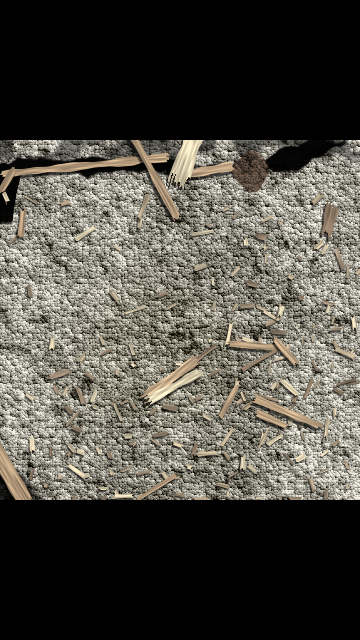
Write a Shadertoy shader that draws this texture.

```glsl
// Sunlit dry crumbly soil with straw chips and a dark crevice, framed by black bands.

const vec2 SUN = vec2(0.5, 0.85);
const vec3 CREAM = vec3(0.90, 0.85, 0.72);
const vec3 TAN = vec3(0.71, 0.61, 0.49);
const vec3 UMBER = vec3(0.56, 0.48, 0.40);

vec2 hash2(vec2 p) {
    vec3 h = fract(p.xyx * vec3(0.1031, 0.1030, 0.0973));
    h += dot(h, h.yzx + 33.33);
    return fract((h.xx + h.yz) * h.zy);
}

float noise(vec2 p) {
    vec2 i = floor(p), f = fract(p);
    f = f * f * (3.0 - 2.0 * f);
    return mix(mix(hash2(i).x, hash2(i + vec2(1, 0)).x, f.x),
               mix(hash2(i + vec2(0, 1)).x, hash2(i + vec2(1, 1)).x, f.x), f.y);
}

float fbm(vec2 p) {
    float sum = 0.0, amp = 0.5;
    for (int i = 0; i < 4; i++) {
        sum += amp * noise(p);
        p = mat2(1.6, 1.2, -1.2, 1.6) * p + 7.3;
        amp *= 0.5;
    }
    return sum;
}

// Rounded crumbs: each cell has its own tone, a lit side and a dark rim
float crumbs(vec2 p) {
    vec2 cell = floor(p), nearest = vec2(0), id = vec2(0);
    float best = 9.0;
    for (int y = -1; y <= 1; y++)
    for (int x = -1; x <= 1; x++) {
        vec2 c = cell + vec2(x, y);
        vec2 o = p - c - 0.1 - 0.8 * hash2(c);
        if (dot(o, o) < best) { best = dot(o, o); nearest = o; id = c; }
    }
    float tone = hash2(id + 41.0).y - 0.5;
    return 1.2 * dot(nearest, SUN) + 0.5 * tone + 0.08 - 0.45 * smoothstep(0.4, 0.8, sqrt(best));
}

// Signed distance to a splintered strip from a to b; grain returns its fibres
float strip(vec2 p, vec2 a, vec2 b, float w, out float grain) {
    vec2 axis = normalize(b - a), r = p - a;
    float len = length(b - a);
    float along = dot(r, axis), across = dot(r, vec2(-axis.y, axis.x));
    grain = noise(vec2(along * 22.0, across * 260.0) + a * 90.0);
    float ends = abs(along - 0.5 * len) - 0.5 * len + (grain - 0.4) * w * 2.0;
    float sides = abs(across) - w * (0.7 + 0.5 * noise(vec2(along * 30.0, a.x * 70.0)));
    return max(ends, sides);
}

void straw(inout vec3 col, vec2 p, vec2 a, vec2 b, float w, vec3 tint) {
    float grain;
    float shade = strip(p + SUN * min(w, 0.012), a, b, w, grain);
    col *= 1.0 - 0.65 * smoothstep(0.003, -0.003, shade);
    float d = strip(p, a, b, w, grain);
    vec3 fibre = tint * (0.72 + 0.5 * grain);
    col = mix(col, fibre, smoothstep(0.0018, -0.0018, d));
}

// Small chips scattered over a jittered grid, denser towards the lower right
void scatterChips(inout vec3 col, vec2 p, float size, float seed) {
    vec2 cell = floor(p / size);
    for (int y = -1; y <= 1; y++)
    for (int x = -1; x <= 1; x++) {
        vec2 c = cell + vec2(x, y);
        vec2 kind = hash2(c + seed), shape = hash2(c + seed + 19.0);
        vec2 mid = (c + hash2(c + seed + 57.0)) * size;
        float chance = mix(0.12, 0.5, smoothstep(0.1, 0.8, mid.x + 0.4 - mid.y));
        if (kind.x > chance || mid.y > 0.86) continue;
        float turn = 6.2832 * shape.x;
        vec2 reach = vec2(cos(turn), sin(turn)) * size * mix(0.15, 0.42, shape.y);
        vec3 tint = mix(UMBER, CREAM, kind.y);
        straw(col, p, mid - reach, mid + reach, mix(0.003, 0.007, fract(kind.y * 7.0)), tint);
    }
}

void mainImage(out vec4 fragColor, in vec2 fragCoord) {
    vec2 p = (fragCoord - 0.5 * iResolution.xy) / iResolution.x;
    vec2 q = p + 0.5;

    // Soil: clumps lit from the side, two sizes of crumbs, broad light patches
    float clump = fbm(q * 20.0) - fbm(q * 20.0 + SUN * 0.28);
    float fine = fbm(q * 55.0 + 9.0) - fbm(q * 55.0 + 9.0 + SUN * 0.35);
    float pale = smoothstep(0.5, 0.0, q.x) * 0.05 + smoothstep(0.6, 1.0, q.x) * 0.10;
    float middle = exp(-9.0 * dot(q - vec2(0.45, 0.4), q - vec2(0.45, 0.4)));
    float lum = 0.55 + pale - 0.05 * middle + 0.35 * (fbm(q * 6.0) - 0.47);
    lum += mix(0.75, 0.4, middle) * clump + 0.4 * fine;
    lum += 0.27 * crumbs(q * 65.0) + 0.30 * crumbs(q * 145.0);
    lum -= 0.3 * smoothstep(0.60, 0.75, fbm(q * 24.0 + 31.0));
    lum = clamp(lum, 0.03, 0.95);
    vec3 col = max(vec3(lum) + vec3(0.01, 0.0, -0.04) - middle * vec3(0.0, 0.0, 0.02), 0.0);

    // Crevice along the top, and the shaded lower left corner
    float wobble = 0.07 * (fbm(q * 17.0 + 3.0) - 0.47);
    float lower = 0.908 - 0.14 * smoothstep(0.06, 0.03, q.x) + 0.07 * smoothstep(0.75, 1.0, q.x);
    float upper = 0.945 + 0.06 * smoothstep(0.72, 0.80, q.x);
    float gap = smoothstep(0.0, 0.012, q.y - lower + wobble) * smoothstep(0.0, 0.012, upper - q.y + wobble);
    col *= 1.0 - 0.45 * smoothstep(0.93, 0.96, q.y) * smoothstep(0.4, 0.6, noise(q * 16.0));
    col *= 1.0 - 0.97 * gap;
    col *= 1.0 - 0.8 * smoothstep(0.17, 0.11, q.y + 1.3 * q.x + wobble);

    // Brown clod resting in the crevice
    float clod = length(q - vec2(0.695, 0.915)) - 0.045 + wobble;
    col = mix(col, vec3(0.52, 0.43, 0.36) * lum, smoothstep(0.004, -0.004, clod));

    // Loose litter
    scatterChips(col, q, 0.045, 3.0);
    scatterChips(col, q, 0.085, 71.0);

    // Stalks across the crevice
    straw(col, q, vec2(0.0, 0.905), vec2(0.47, 0.952), 0.011, TAN * 1.1);
    straw(col, q, vec2(0.53, 0.906), vec2(0.65, 0.929), 0.012, TAN * 1.1);
    straw(col, q, vec2(0.04, 0.92), vec2(0.0, 0.855), 0.009, TAN);
    straw(col, q, vec2(0.065, 0.81), vec2(0.057, 0.73), 0.008, TAN);
    straw(col, q, vec2(0.37, 1.01), vec2(0.495, 0.779), 0.011, TAN);
    straw(col, q, vec2(0.55, 1.04), vec2(0.495, 0.885), 0.029, CREAM);

    // Large chips and splinters
    straw(col, q, vec2(0.54, 0.385), vec2(0.60, 0.43), 0.006, UMBER);
    straw(col, q, vec2(0.40, 0.28), vec2(0.545, 0.39), 0.014, TAN * 1.15);
    straw(col, q, vec2(0.41, 0.275), vec2(0.555, 0.355), 0.012, CREAM * 1.05);
    straw(col, q, vec2(0.705, 0.283), vec2(0.89, 0.205), 0.010, TAN * 1.1);
    straw(col, q, vec2(0.71, 0.244), vec2(0.80, 0.203), 0.009, TAN * 1.1);
    straw(col, q, vec2(0.635, 0.435), vec2(0.775, 0.422), 0.010, TAN);
    straw(col, q, vec2(0.76, 0.45), vec2(0.825, 0.378), 0.008, TAN * 1.1);
    straw(col, q, vec2(0.67, 0.36), vec2(0.77, 0.417), 0.006, UMBER);
    straw(col, q, vec2(0.66, 0.32), vec2(0.61, 0.226), 0.007, TAN);
    straw(col, q, vec2(0.38, 0.0), vec2(0.49, 0.07), 0.006, TAN);
    straw(col, q, vec2(0.905, 0.73), vec2(0.925, 0.82), 0.018, UMBER);
    straw(col, q, vec2(-0.02, 0.15), vec2(0.08, -0.02), 0.022, TAN);

    // Black bands above and below the square
    float inside = clamp((0.5 - abs(p.y)) * iResolution.x + 0.5, 0.0, 1.0);
    fragColor = vec4(clamp(col, 0.0, 1.0) * inside, 1.0);
}
```
